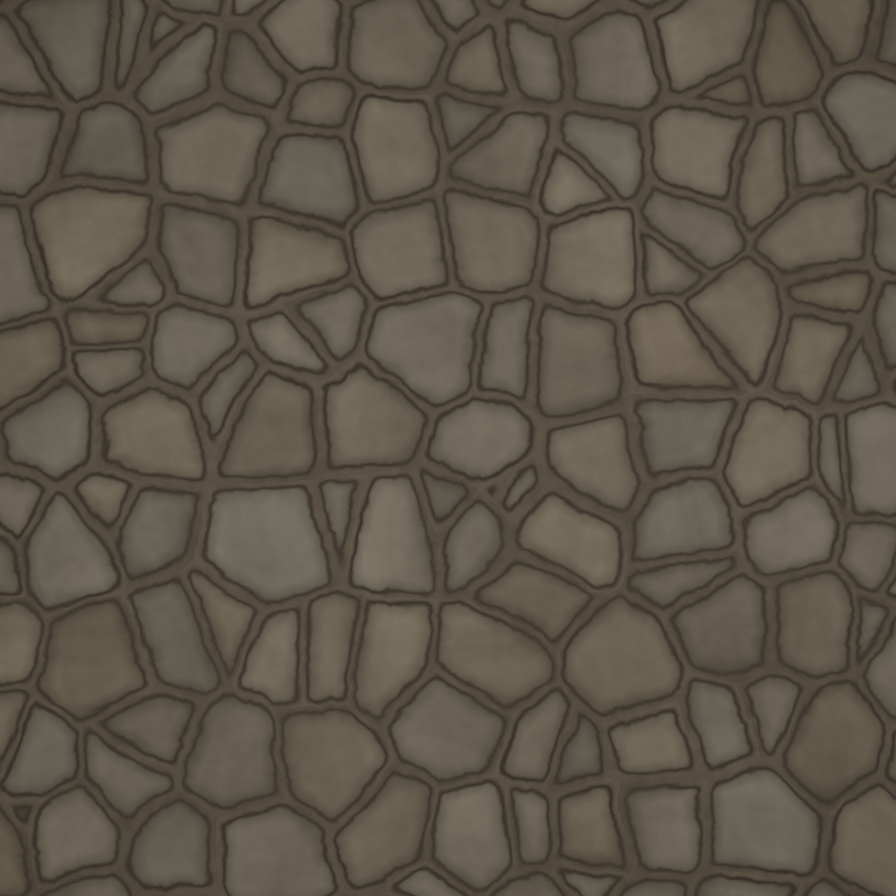
Give the GLSL for this texture, as a WebGL 1 fragment shader.

```glsl
precision highp float;
uniform vec2 u_resolution;

const float GRID = 9.0;

vec2 hash2(vec2 p) {
  return fract(sin(vec2(dot(p, vec2(127.1, 311.7)), dot(p, vec2(269.5, 183.3)))) * 43758.55);
}

// Layered, rotated and folded sines, roughly -1 to 1
float mottle(vec2 p) {
  float sum = 0.0, amp = 0.6;
  for (int i = 0; i < 5; i++) {
    p = mat2(0.8, 0.6, -0.6, 0.8) * p * 1.75 + 2.3;
    p += 0.7 * sin(p.yx * 0.9 + 1.7);
    sum += amp * sin(p.x) * sin(p.y);
    amp *= 0.6;
  }
  return sum;
}

// Stone centre in xy, size weight in z; layer 1 holds sparse small fillers
vec3 stoneSite(vec2 cell, float layer) {
  vec2 jitter = hash2(cell + layer * 37.0);
  vec2 traits = hash2(cell + 71.3 + layer * 19.0);
  float rowShift = 0.6 * hash2(vec2(cell.y, 5.0)).x;
  if (layer < 0.5) {
    vec2 centre = cell + 0.5 + (jitter - 0.5) * vec2(0.65, 0.6);
    return vec3(centre + vec2(rowShift, 0.0), 0.16 * traits.x);
  }
  float weight = traits.y < 0.5 ? -0.03 + 0.06 * traits.x : -9.0;
  return vec3(cell + jitter + vec2(rowShift, 0.0), weight);
}

float smoothMin(float a, float b, float k) {
  float h = max(k - abs(a - b), 0.0) / k;
  return min(a, b) - h * h * k * 0.25;
}

// Weighted cells: x is the distance to the joint, yz is the stone centre
vec3 paving(vec2 p) {
  vec2 base = floor(p);
  vec3 nearest = vec3(0.0);
  float best = 100.0;
  for (int y = -2; y <= 2; y++)
  for (int x = -2; x <= 2; x++)
  for (int k = 0; k < 2; k++) {
    vec3 s = stoneSite(base + vec2(x, y), float(k));
    float power = dot(s.xy - p, s.xy - p) - s.z;
    if (power < best) { best = power; nearest = s; }
  }
  float edge = 1.0;
  for (int y = -2; y <= 2; y++)
  for (int x = -2; x <= 2; x++)
  for (int k = 0; k < 2; k++) {
    vec3 s = stoneSite(base + vec2(x, y), float(k));
    float apart = length(s.xy - nearest.xy);
    if (apart > 0.001) {
      float power = dot(s.xy - p, s.xy - p) - s.z;
      edge = smoothMin(edge, 0.5 * (power - best) / apart, 0.07);
    }
  }
  return vec3(edge, nearest.xy);
}

void main() {
  vec2 uv = gl_FragCoord.xy / u_resolution.y;

  // Uneven, chipped outlines
  vec2 warped = uv + 0.006 * vec2(mottle(uv * 14.0), mottle(uv * 14.0 + 40.0));
  warped += 0.0016 * vec2(mottle(uv * 65.0), mottle(uv * 65.0 + 20.0));
  vec3 stone = paving(warped * GRID + 3.0);
  float inset = stone.x / GRID - 0.0068 - 0.0025 * mottle(uv * 6.0 + 9.0);

  float clouds = mottle(uv * 9.0 + stone.yz * 3.0);
  float grain = mottle(uv * 75.0);
  vec2 tone = hash2(floor(stone.yz * 50.0)) - 0.5;

  // Stone faces, paler towards the middle of each
  float light = 0.52 + 0.38 * clouds + 0.1 * grain + 0.45 * tone.x;
  vec3 face = mix(vec3(0.365, 0.333, 0.283), vec3(0.465, 0.433, 0.373), light);
  face += tone.y * vec3(0.016, 0.0, -0.016);
  face *= mix(0.83, 1.0, smoothstep(0.0, 0.018, inset));

  // Joints and the dark line around each stone
  vec3 mortar = vec3(0.335, 0.3, 0.252) * (1.0 + 0.08 * clouds + 0.05 * grain);
  float blur = 0.001 + 0.7 / u_resolution.y;
  vec3 color = mix(mortar, face, smoothstep(-blur, blur, inset));
  float line = exp(-pow(inset / 0.0026, 2.0));
  color = mix(color, vec3(0.205, 0.18, 0.15), line * (0.75 + 0.2 * clouds));

  // Broad fall-off towards the borders
  vec2 fromCentre = gl_FragCoord.xy / u_resolution - vec2(0.5, 0.53);
  color *= 1.06 - 0.3 * dot(fromCentre, fromCentre) + 0.04 * mottle(uv * 2.0);
  gl_FragColor = vec4(color, 1.0);
}
```
